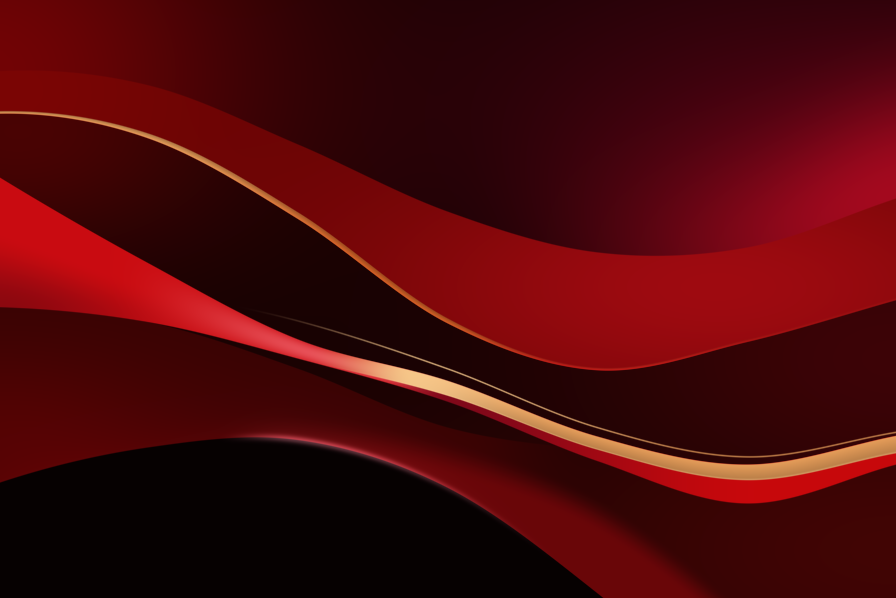
A WebGL 2 fragment shader for this background:

```glsl
#version 300 es
precision highp float;
// Flowing crimson silk waves with gold rims over a dark red backdrop.
uniform vec2 u_resolution;
out vec4 outColor;

#define GOLD vec3(0.85, 0.58, 0.33)
#define PALE_GOLD vec3(0.98, 0.80, 0.56)
#define SCARLET vec3(0.79, 0.045, 0.065)
#define ROSE vec3(0.91, 0.32, 0.35)
#define BLACK_RED vec3(0.022, 0.002, 0.004)
#define THREAD_WIDTH 0.0090
#define HAIR_WIDTH 0.0013

// Smooth curve through seven evenly spaced heights (Catmull-Rom).
float wave(float x, float k[7]) {
  float t = clamp(x, 0.0, 0.9999) * 6.0;
  int i = int(t);
  float f = fract(t);
  float b = k[i], c = k[i + 1];
  float d = i < 5 ? k[min(i + 2, 6)] : 2.0 * c - b;
  float a = i > 0 ? k[max(i - 1, 0)] : 3.0 * (b - c) + d;
  return b + 0.5 * f * (c - a + f * (2.0 * a - 5.0 * b + 4.0 * c - d + f * (3.0 * (b - c) + d - a)));
}

// Antialiased coverage of the side where s is positive.
float fill(float s) {
  float soft = 0.9 / u_resolution.y;
  return smoothstep(-soft, soft, s);
}

// Elliptical soft light.
float glow(vec2 p, vec2 center, vec2 radius) {
  vec2 q = (p - center) / radius;
  return exp(-dot(q, q));
}

// Value rising over [a, b] and falling over [c, d].
float span(float x, float a, float b, float c, float d) {
  return smoothstep(a, b, x) * (1.0 - smoothstep(c, d, x));
}

void main() {
  // p.y is the depth below the top edge.
  vec2 p = gl_FragCoord.xy / u_resolution;
  p.y = 1.0 - p.y;
  float x = p.x, y = p.y;

  // Signed depth below each curve.
  float bandTop = y - wave(x, float[7](0.119, 0.143, 0.242, 0.354, 0.422, 0.414, 0.332));
  float bandLow = y - wave(x, float[7](0.190, 0.232, 0.367, 0.541, 0.619, 0.572, 0.502));
  float silkTop = y - wave(x, float[7](0.297, 0.441, 0.568, 0.637, 0.730, 0.777, 0.729));
  float silkLow = y - wave(x, float[7](0.514, 0.539, 0.600, 0.672, 0.771, 0.842, 0.777));
  float goldLow = y - wave(x, float[7](0.514, 0.539, 0.600, 0.662, 0.752, 0.803, 0.758));
  float hair = y - wave(x, float[7](0.440, 0.484, 0.537, 0.617, 0.715, 0.764, 0.723));
  float sheetTop = y - wave(x, float[7](0.514, 0.539, 0.617, 0.715, 0.752, 0.760, 0.760));
  float foldTop = y - wave(x, float[7](0.720, 0.700, 0.690, 0.735, 0.830, 1.020, 1.250));
  float foldLow = y - wave(x, float[7](0.807, 0.748, 0.736, 0.816, 0.992, 1.210, 1.480));

  // Backdrop lit from the left and along the band's right shoulder.
  float shoulder = exp(-pow(bandTop / 0.19, 2.0)) * smoothstep(0.5, 1.0, x);
  vec3 color = vec3(0.075, 0.006, 0.012)
    + vec3(0.37, 0.006, 0.008) * glow(p, vec2(-0.02, 0.12), vec2(0.32, 0.4))
    + vec3(0.44, 0.03, 0.075) * shoulder
    + vec3(0.16, 0.0, 0.04) * glow(p, vec2(0.88, 0.2), vec2(0.38, 0.32));

  // Upper band.
  vec3 band = vec3(0.41, 0.016, 0.016)
    + vec3(0.07, 0.004, 0.0) * glow(p, vec2(0.0, 0.15), vec2(0.2, 0.2))
    + vec3(0.21, 0.024, 0.048) * glow(p, vec2(0.8, 0.48), vec2(0.38, 0.22));
  color = mix(color, band, fill(bandTop));

  // Dark hollow under the band.
  vec3 hollow = vec3(0.085, 0.008, 0.009)
    + vec3(0.2, 0.004, 0.003) * glow(p, vec2(0.02, 0.22), vec2(0.26, 0.22))
    + vec3(0.15, 0.005, 0.014) * glow(p, vec2(1.0, 0.6), vec2(0.36, 0.3));
  color = mix(color, hollow, fill(bandLow));

  // Gold thread on the band's lower rim, cooling to red on the right.
  float threadWidth = THREAD_WIDTH * (0.45 + 0.8 * span(x, 0.0, 0.3, 0.38, 0.65));
  float threadMask = fill(bandLow + threadWidth) * fill(-bandLow);
  vec3 thread = mix(GOLD, vec3(0.78, 0.36, 0.14), smoothstep(0.18, 0.42, x));
  thread = mix(thread, vec3(0.74, 0.11, 0.09), smoothstep(0.48, 0.64, x));
  thread *= 0.78 + 0.3 * clamp(1.0 + bandLow / threadWidth, 0.0, 1.0);
  color = mix(color, thread, threadMask * (1.0 - 0.75 * smoothstep(0.68, 0.95, x)));

  // Lower ground, sheet and fold.
  vec3 ground = vec3(0.095, 0.008, 0.009)
    + vec3(0.16, 0.01, 0.006) * glow(p, vec2(1.0, 0.92), vec2(0.45, 0.3));
  vec3 sheet = vec3(0.215, 0.01, 0.012)
    + vec3(0.1, 0.0, 0.0) * glow(p, vec2(0.0, 0.72), vec2(0.2, 0.15))
    + vec3(0.07, 0.004, 0.006) * exp(-abs(foldLow) / 0.06);
  ground = mix(ground, sheet, fill(sheetTop) * (1.0 - smoothstep(0.52, 0.68, x)));
  float foldMask = smoothstep(0.0, 0.06, foldTop) * smoothstep(0.15, 0.5, x);
  ground = mix(ground, vec3(0.41, 0.022, 0.032), foldMask);
  ground = mix(ground, BLACK_RED, fill(foldLow));
  float glint = exp(-pow(foldLow / 0.006, 2.0)) + 0.2 * exp(-abs(foldLow) / 0.018) * fill(-foldLow);
  ground += vec3(0.34, 0.19, 0.22) * glint * span(x, 0.24, 0.33, 0.36, 0.64);
  color = mix(color, ground, fill(silkLow));

  // Hairline above the gold.
  float hairMask = fill(HAIR_WIDTH - abs(hair)) * smoothstep(0.26, 0.5, x);
  color = mix(color, mix(PALE_GOLD, GOLD, smoothstep(0.5, 0.8, x)), hairMask * 0.8);

  // Main silk: scarlet on the left, rose at the pinch, red lining on the right.
  float across = clamp(silkTop / max(silkTop - silkLow, 0.001), 0.0, 1.0);
  vec3 silk = mix(SCARLET, vec3(0.55, 0.03, 0.06), smoothstep(0.4, 1.0, across) * (1.0 - smoothstep(0.0, 0.25, x)));
  silk = mix(silk, ROSE, smoothstep(0.12, 0.37, x) * (0.4 + 0.6 * sin(3.14159 * across)));
  vec3 lining = mix(vec3(0.50, 0.03, 0.10), vec3(0.78, 0.03, 0.045), smoothstep(0.5, 0.85, x));
  silk = mix(silk, lining, smoothstep(0.42, 0.5, x));
  color = mix(color, silk, fill(silkTop) * fill(-silkLow));

  // Gold face, brightest where the silk twists.
  float goldAcross = clamp(silkTop / max(silkTop - goldLow, 0.001), 0.0, 1.0);
  vec3 gold = mix(GOLD * (1.06 - 0.22 * goldAcross), PALE_GOLD, 0.9 * glow(p, vec2(0.46, 0.65), vec2(0.1, 0.2)));
  gold = mix(gold, PALE_GOLD, 0.4 * smoothstep(0.84, 1.0, goldAcross));
  color = mix(color, gold, fill(silkTop) * fill(-goldLow) * smoothstep(0.34, 0.46, x));

  outColor = vec4(color, 1.0);
}
```
